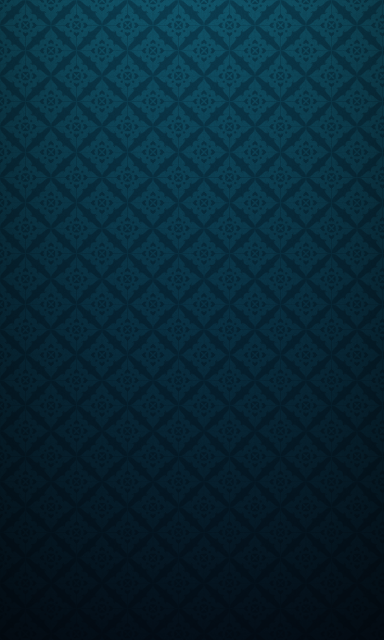
Give the GLSL for this pattern, as a Shadertoy shader.

```glsl
// Teal damask wallpaper: floral diamonds on a half-drop lattice, fading to dark below.

const vec2 REPEATS = vec2(7.53, 12.62);          // across, down

// Ground and motif colours at the bottom, middle and top
const vec3 GROUND_LOW  = vec3(0.010, 0.042, 0.075);
const vec3 GROUND_MID  = vec3(0.022, 0.130, 0.187);
const vec3 GROUND_HIGH = vec3(0.040, 0.222, 0.292);
const vec3 MOTIF_LOW   = vec3(0.013, 0.053, 0.090);
const vec3 MOTIF_MID   = vec3(0.032, 0.177, 0.244);
const vec3 MOTIF_HIGH  = vec3(0.060, 0.308, 0.384);

const float PETAL_TIP   = 0.50;
const float PETAL_BASE  = 0.25;
const float PETAL_WIDTH = 0.125;
const float BODY_SIZE   = 0.35;
const float EDGE_SHADE  = 0.28;
const float GRAIN_CELLS = 300.0;
const float GRAIN_DEPTH = 0.06;

float hash(vec2 p) {
    vec3 q = fract(vec3(p.xyx) * 0.1031);
    q += dot(q, q.yzx + 33.33);
    return fract((q.x + q.y) * q.z);
}

float disc(vec2 p, vec2 centre, float radius) {
    return length(p - centre) - radius;
}

// Offset from the nearest centre of the two interleaved square grids
vec2 diamondCell(vec2 p) {
    vec2 a = p - floor(p + 0.5);
    vec2 b = p - floor(p) - 0.5;
    return abs(a.x) + abs(a.y) < abs(b.x) + abs(b.y) ? a : b;
}

// Outer silhouette: four ogee petals, diagonal lobes and a diamond body
float silhouette(vec2 q) {
    float taper = 1.0 - smoothstep(0.27, PETAL_TIP, q.x);
    float halfWidth = PETAL_WIDTH * pow(taper, 1.5);
    float petal = max((q.y - halfWidth) * 0.75, PETAL_BASE - q.x);
    float lobe = disc(q, vec2(0.15), 0.074);
    float body = (q.x + q.y - BODY_SIZE) * 0.7071;
    return min(petal, min(lobe, body));
}

// Dark openings: four hearts, diagonal seeds and a ring holding a small cross
float openings(vec2 q) {
    float heartWidth = 0.052 * (1.0 - smoothstep(0.165, 0.235, q.x));
    float heart = max(q.y - heartWidth, 0.135 - q.x);
    heart = max(heart, -disc(q, vec2(0.13, 0.0), 0.022));
    float seed = disc(q, vec2(0.112), 0.022);
    float core = max(q.x - 0.082, (q.x + q.y - 0.125) * 0.7071);
    float crossArm = max((q.x - q.y) * 0.7071 - 0.014, q.x - 0.058);
    float eye = disc(q, vec2(0.0), 0.024);
    core = max(core, -min(crossArm, eye));
    return min(heart, min(seed, core));
}

float motif(vec2 p) {
    vec2 q = abs(p);
    q = vec2(max(q.x, q.y), min(q.x, q.y));   // eightfold symmetry
    return max(silhouette(q), -openings(q));
}

vec3 ramp(vec3 low, vec3 mid, vec3 high, float t) {
    return t < 0.5 ? mix(low, mid, t * 2.0) : mix(mid, high, t * 2.0 - 1.0);
}

void mainImage(out vec4 fragColor, in vec2 fragCoord) {
    vec2 uv = fragCoord / iResolution.xy;

    // Repeating ornament, counted from the top left
    vec2 cell = diamondCell(vec2(uv.x, 1.0 - uv.y) * REPEATS);
    float pixel = REPEATS.x / iResolution.x;
    float ink = 1.0 - smoothstep(-0.8 * pixel, 0.8 * pixel, motif(cell));

    // Vertical fade
    vec3 ground = ramp(GROUND_LOW, GROUND_MID, GROUND_HIGH, uv.y);
    vec3 lit = ramp(MOTIF_LOW, MOTIF_MID, MOTIF_HIGH, uv.y);
    vec3 colour = mix(ground, lit, ink);

    // Side shading and woven grain
    float side = abs(uv.x * 2.0 - 1.0);
    colour *= 1.05 - EDGE_SHADE * side * side;
    vec2 thread = floor(fragCoord / iResolution.x * GRAIN_CELLS);
    colour *= 1.0 + GRAIN_DEPTH * (hash(thread) - 0.5);

    fragColor = vec4(colour, 1.0);
}
```
